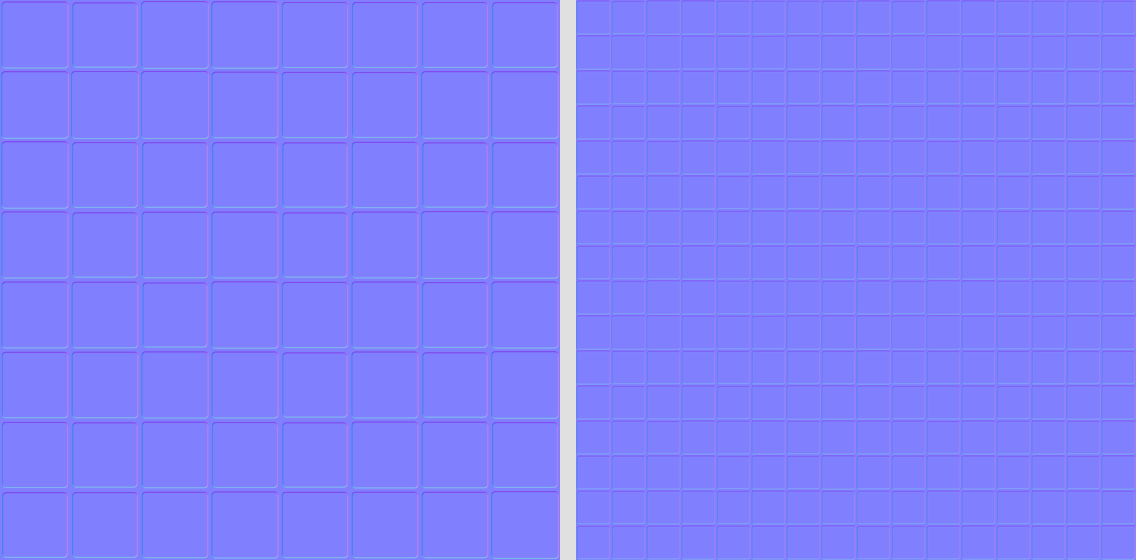
Left, the tile; right, the same tile 2 across and 2 down.
Reproduce this texture map procedurally as a Shadertoy shader.

```glsl
// Tangent-space normal map of an 8 by 8 grid of raised square tiles.
// Each tile is a rounded-box distance field of slightly random size; a narrow
// soft bevel along its outline tilts the normal outward, with green pointing down.

// Random value per cell; cells wrap so the grid tiles.
float cellHash(vec2 cell) {
    vec3 p = fract(mod(cell, 8.0).xyx * vec3(0.1031, 0.1030, 0.0973) + 0.37);
    p += dot(p, p.yzx + 33.33);
    return fract((p.x + p.y) * p.z);
}

// Rounded box: outward direction in xy, signed distance in z.
vec3 roundedBox(vec2 p, float halfSize, float radius) {
    vec2 q = abs(p) - halfSize + radius;
    vec2 outer = max(q, 0.0);
    float len = length(outer);
    float dist = len + min(max(q.x, q.y), 0.0) - radius;
    return vec3(sign(p) * outer / max(len, 1e-4), dist);
}

// Share of a blur window, centred at distance d, that lies on a band around zero.
float bandCoverage(float d, float width, float blur) {
    float hi = min(d + 0.5 * blur, 0.5 * width);
    float lo = max(d - 0.5 * blur, -0.5 * width);
    return max(hi - lo, 0.0) / blur;
}

void mainImage(out vec4 fragColor, in vec2 fragCoord) {
    vec2 grid = fragCoord / iResolution.xy * 8.0;
    float pixel = 8.0 / min(iResolution.x, iResolution.y);

    // Tile outline, centred in its cell
    float halfSize = mix(0.457, 0.479, cellHash(floor(grid)));
    vec3 tile = roundedBox(fract(grid) - 0.5, halfSize, 0.05);

    // Bevel normal blended over the flat one
    vec3 bevelNormal = normalize(vec3(0.8 * vec2(tile.x, -tile.y), 1.0));
    float bevel = bandCoverage(tile.z, 0.011, max(1.2 * pixel, 0.012));
    vec3 normal = mix(vec3(0.0, 0.0, 1.0), bevelNormal, bevel);

    fragColor = vec4(0.5 + 0.5 * normal, 1.0);
}
```
